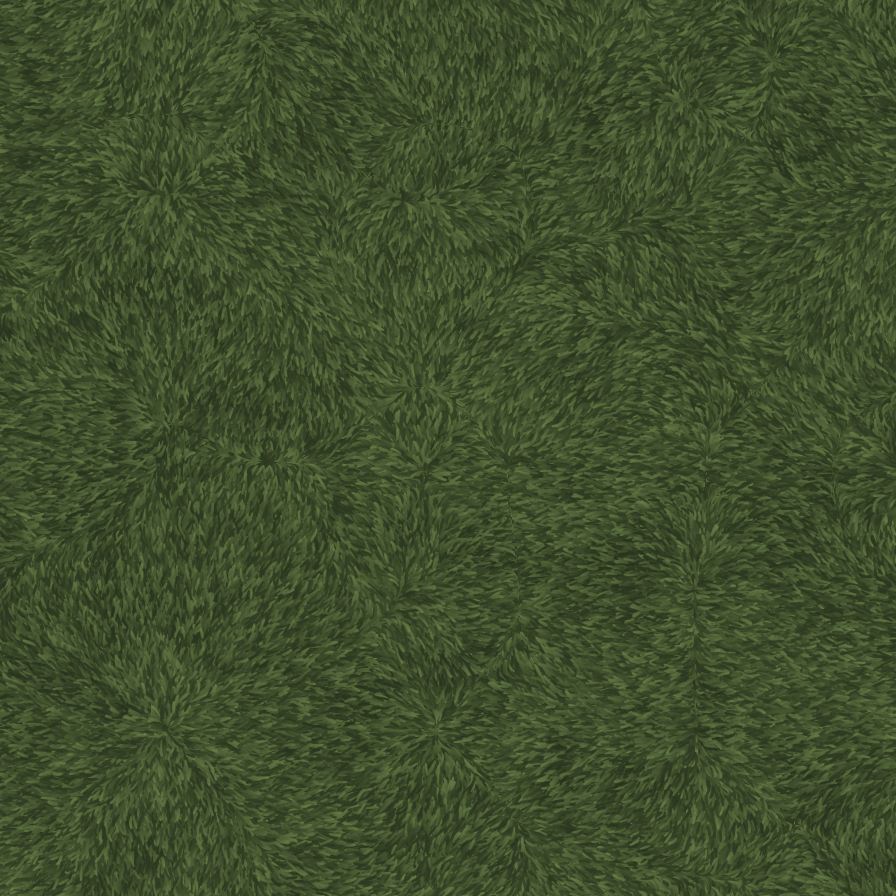
This texture is drawn by a three.js fragment shader. Its source:

```glsl
// Dense short grass seen from above: layers of small tapered blades are
// scattered on jittered grids and combed along the slope of a smooth height
// field, so that they fan out around its hills and hollows.
varying vec2 vUv;

vec4 hash4(vec3 p) {
  vec4 q = fract(p.xyzx * vec4(0.1031, 0.1030, 0.0973, 0.1099));
  q += dot(q, q.wzxy + 33.33);
  return fract((q.xxyz + q.yzzw) * q.zywx);
}

float noise(vec2 p) {
  vec2 i = floor(p), f = fract(p);
  f = f * f * f * (f * (f * 6.0 - 15.0) + 10.0);
  float a = hash4(vec3(i, 71.0)).x;
  float b = hash4(vec3(i + vec2(1.0, 0.0), 71.0)).x;
  float c = hash4(vec3(i + vec2(0.0, 1.0), 71.0)).x;
  float d = hash4(vec3(i + 1.0, 71.0)).x;
  return mix(mix(a, b, f.x), mix(c, d, f.x), f.y);
}

// Height whose slope combs the grass
float lie(vec2 p) {
  return noise(p * 3.2 + 11.4) + 0.22 * noise(p * 7.0 + 43.7);
}

float combAngle(vec2 p) {
  float e = 0.004;
  vec2 slope = vec2(lie(p + vec2(e, 0.0)) - lie(p - vec2(e, 0.0)),
                    lie(p + vec2(0.0, e)) - lie(p - vec2(0.0, e)));
  return atan(slope.y, slope.x + 1e-6);
}

// Coverage of a curved blade lying along x, pointed at both ends
float blade(vec2 q, float halfLength, float halfWidth, float bend) {
  float t = q.x / halfLength;
  float y = abs(q.y + bend * q.x * q.x);
  float w = halfWidth * sqrt(max(1.0 - t * t, 0.0));
  float body = 1.0 - smoothstep(w * 0.4, w + 0.0008, y);
  return body * (1.0 - smoothstep(0.7, 1.0, abs(t)));
}

void main() {
  const float CELLS = 100.0;
  float angle = combAngle(vUv);

  // Shade runs from 0 in the soil shadow to 1 on the brightest blades
  float shade = 0.12;
  for (int layer = 0; layer < 11; layer++) {
    float k = float(layer);
    vec2 grid = vUv * CELLS + 5.0 + fract(k * vec2(0.618, 0.755));
    vec2 cell = floor(grid);
    for (int j = -1; j <= 1; j++) {
      for (int i = -1; i <= 1; i++) {
        vec2 id = cell + vec2(float(i), float(j));
        vec4 rnd = hash4(vec3(id, k * 7.0 + 3.0));
        vec2 d = (grid - id - rnd.xy) / CELLS;

        // Turn into the frame of the blade
        float a = angle + (rnd.z - 0.5) * 1.1;
        float c = cos(a), s = sin(a);
        vec2 q = vec2(c * d.x + s * d.y, c * d.y - s * d.x);

        float halfLength = mix(0.0065, 0.0095, fract(rnd.x * 17.0));
        float halfWidth = mix(0.0013, 0.0020, fract(rnd.y * 13.0));
        float bend = (fract(rnd.z * 19.0) - 0.5) * 40.0;
        float cover = blade(q, halfLength, halfWidth, bend);

        // Random tone, lighter towards the tip
        float tone = 0.02 + 0.88 * pow(rnd.w, 1.5);
        tone *= 1.0 + 0.2 * q.x / halfLength;
        shade = mix(shade, tone, cover * 0.85);
      }
    }
  }

  // Faint patches of thicker and thinner growth
  shade += 0.12 * (noise(vUv * 24.0) - 0.5) + 0.08 * (noise(vUv * 9.0) - 0.5);

  vec3 shadowGreen = vec3(0.160, 0.205, 0.115);
  vec3 bladeGreen = vec3(0.400, 0.490, 0.275);
  gl_FragColor = vec4(mix(shadowGreen, bladeGreen, clamp(shade, 0.0, 1.0)), 1.0);
}
```
